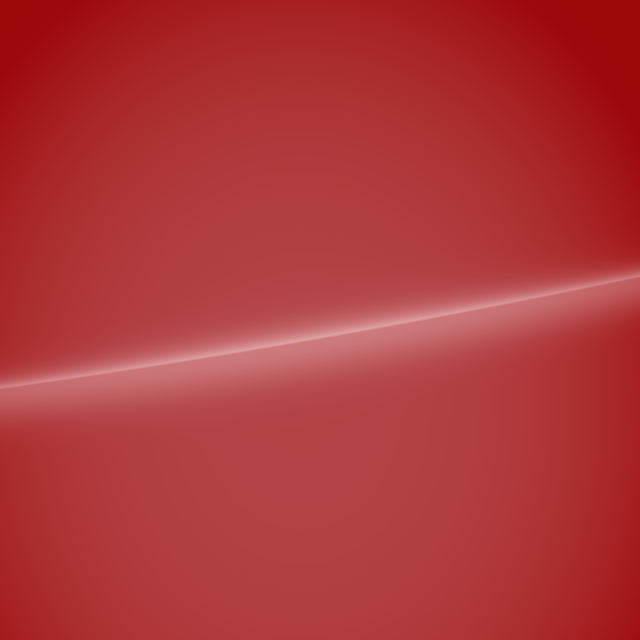
A WebGL 2 fragment shader for this background:

```glsl
#version 300 es
precision highp float;

uniform vec2 u_resolution;
out vec4 outColor;

// Backdrop
const vec3 EDGE_RED = vec3(0.615, 0.03, 0.035);
const vec3 CENTER_RED = vec3(0.70, 0.26, 0.27);
const vec2 POOL_CENTER = vec2(0.47, 0.36);
const vec2 POOL_RADII = vec2(0.575, 0.69);
const float POOL_REACH = 1.35;
const float POOL_SOFTNESS = 0.005;

// Crease of light
const vec3 HIGHLIGHT = vec3(0.95, 0.80, 0.81);
const float CREASE_START = 0.393;
const float CREASE_RISE = 0.175;
const float CREASE_SAG = 0.036;
const float CREASE_BLEND = 0.0025;
const float GLOW_CENTER = 0.50;
const float GLOW_SPREAD = 0.48;
const vec2 UPPER_STRENGTH = vec2(0.52, 0.76);
const vec2 UPPER_WIDTH = vec2(0.010, 0.021);
const vec2 LOWER_STRENGTH = vec2(0.34, 0.41);
const vec2 LOWER_WIDTH = vec2(0.047, 0.056);

// Wide elliptical pool of light with a soft outer limit
float poolLight(vec2 uv) {
    float radius = length((uv - POOL_CENTER) / POOL_RADII);
    float light = 1.0 - radius * radius * radius / POOL_REACH;
    return min(0.5 * (light + sqrt(light * light + POOL_SOFTNESS)), 1.0);
}

// Height of the gently sagging crease
float creaseHeight(float x) {
    return CREASE_START + CREASE_RISE * x - CREASE_SAG * x * (1.0 - x);
}

// Tight glow above the crease, broad sheen below it
float creaseLight(vec2 uv) {
    float offset = uv.y - creaseHeight(uv.x);
    float along = (uv.x - GLOW_CENTER) / GLOW_SPREAD;
    float envelope = exp(-along * along);
    float upperWidth = mix(UPPER_WIDTH.x, UPPER_WIDTH.y, envelope);
    float lowerWidth = mix(LOWER_WIDTH.x, LOWER_WIDTH.y, envelope);
    float upper = mix(UPPER_STRENGTH.x, UPPER_STRENGTH.y, envelope)
                * exp(-max(offset, 0.0) / upperWidth);
    float depth = min(offset, 0.0) / lowerWidth;
    float lower = mix(LOWER_STRENGTH.x, LOWER_STRENGTH.y, envelope)
                * exp(-depth * depth);
    return mix(lower, upper, smoothstep(-CREASE_BLEND, CREASE_BLEND, offset));
}

void main() {
    vec2 uv = gl_FragCoord.xy / u_resolution;
    vec3 color = mix(EDGE_RED, CENTER_RED, poolLight(uv));
    color = mix(color, HIGHLIGHT, creaseLight(uv));
    outColor = vec4(color, 1.0);
}
```
